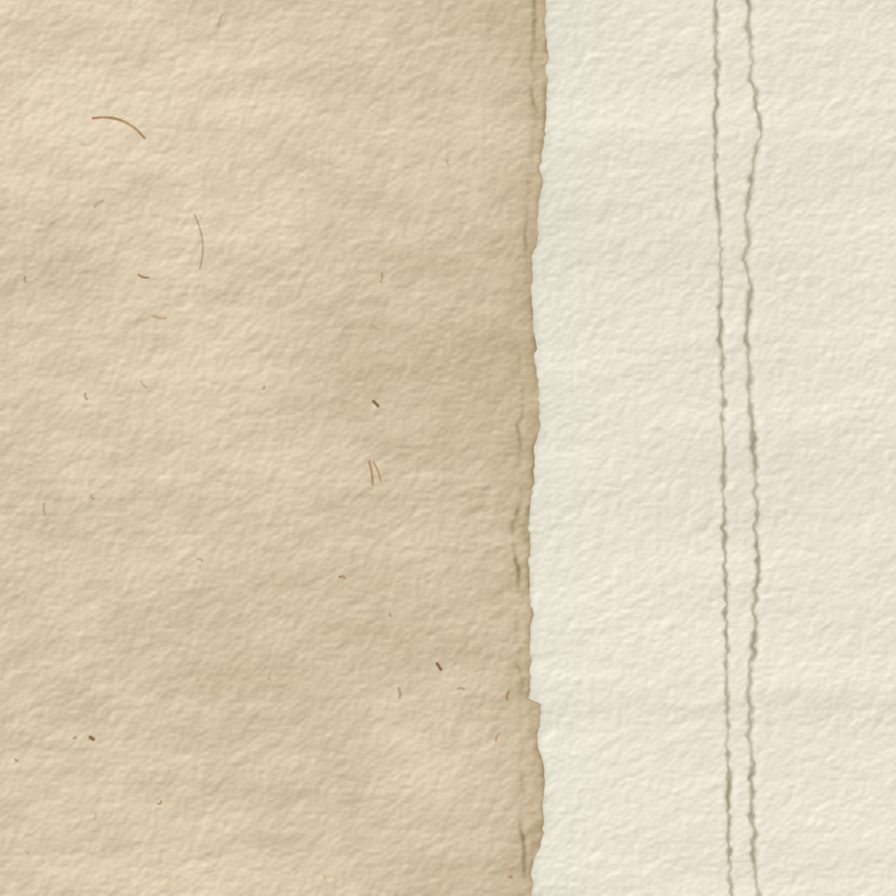
Write a Shadertoy shader that draws this texture.

```glsl
#define TAN_LIGHT vec3(0.885, 0.822, 0.718)
#define TAN_DARK vec3(0.780, 0.706, 0.590)
#define RIM_BROWN vec3(0.670, 0.590, 0.455)
#define CREAM vec3(0.908, 0.882, 0.810)
#define GROOVE_TINT vec3(0.620, 0.590, 0.500)
#define FIBRE_TINT vec3(0.600, 0.430, 0.280)
#define LIGHT_STEP vec2(-0.0014, 0.0020)
#define TAN_RELIEF 0.230
#define CREAM_RELIEF 0.205
#define FLECK_GRID 15.0
#define FLECK_CHANCE 0.25

float hash(vec2 p) {
    vec3 q = fract(vec3(p.xyx) * 0.1031);
    q += dot(q, q.yzx + 33.33);
    return fract((q.x + q.y) * q.z);
}
float noise(vec2 p) {
    vec2 i = floor(p), f = fract(p);
    f = f * f * (3.0 - 2.0 * f);
    return mix(mix(hash(i), hash(i + vec2(1, 0)), f.x),
               mix(hash(i + vec2(0, 1)), hash(i + vec2(1, 1)), f.x), f.y);
}
// Signed jitter along a vertical line
float wobble(float y, float freq, float seed) {
    return noise(vec2(y * freq, seed)) - 0.5;
}
float bump(float y, float centre, float width) {
    float t = (y - centre) / width;
    return exp(-t * t);
}

// Pulp surface: turned lumps, fine grain, sharp wrinkles and horizontal ridges
float paperHeight(vec2 p) {
    vec2 q = mat2(0.87, -0.5, 0.5, 0.87) * p;
    vec2 warp = p + 0.010 * vec2(noise(p * 45.0), noise(p * 45.0 + 29.0));
    float ridge = p.y * 38.0 + 1.6 * noise(p * 11.0) + 0.5 * noise(p * 40.0);
    float wrinkle = abs(2.0 * noise(warp * vec2(42, 68) + 13.0) - 1.0);
    return 0.34 * noise(q * vec2(66, 84)) + 0.36 * noise(q * vec2(115, 140) + 17.0)
         + 0.30 * noise(p * vec2(205, 240) + 5.0) + 0.60 * noise(vec2(p.x * 9.0, ridge))
         + 0.24 * wrinkle;
}
float relief(vec2 p) {
    return paperHeight(p) - paperHeight(p + LIGHT_STEP);
}

// Torn border between the sheets, and the crease beside it
float tornEdge(float y) {
    float x = 0.591 + 0.019 * smoothstep(0.58, 0.95, y);
    x += 0.009 * bump(y, 0.55, 0.085) - 0.003 * bump(y, 0.69, 0.025);
    x += 0.014 * smoothstep(0.222, 0.212, y) * smoothstep(0.025, 0.075, y);
    x -= 0.005 * bump(y, 0.175, 0.012);
    return x + 0.004 * wobble(y, 32.0, 2.0) + 0.004 * wobble(y, 80.0, 7.0)
             + 0.002 * wobble(y, 200.0, 9.0);
}
float foldLine(float y) {
    return 0.577 + 0.018 * smoothstep(0.48, 0.92, y) + 0.006 * bump(y, 0.05, 0.14)
         + 0.007 * wobble(y, 22.0, 12.0) + 0.006 * wobble(y, 80.0, 14.0);
}
float leftGroove(float y) {
    return 0.798 + 0.017 * (1.0 - y) + 0.003 * wobble(y, 14.0, 21.0)
         + 0.003 * wobble(y, 95.0, 23.0);
}
float rightGroove(float y) {
    float x = 0.8345 + 0.011 * bump(y, 0.855, 0.055) + 0.011 * bump(y, 0.42, 0.13);
    return x + 0.009 * bump(y, 0.02, 0.12) + 0.004 * wobble(y, 34.0, 31.0)
             + 0.005 * wobble(y, 100.0, 33.0);
}

// Pressed line, beaded and worn, with a faint lit lip
vec3 pressGroove(vec3 col, vec2 p, float d, float width) {
    float bead = noise(vec2(p.y * 120.0, width * 9000.0));
    float worn = 0.30 + 0.50 * bead + 0.3 * noise(vec2(p.y * 24.0, 91.0));
    float valley = bump(d + 0.003 * (noise(p * 190.0) - 0.5), 0.0, width * (0.6 + 0.6 * bead));
    return mix(col, GROOVE_TINT, worn * valley) + 0.025 * bead * bump(d, width * 2.3, width);
}

// Coverage of a bowed strand from a to b
float strand(vec2 p, vec2 a, vec2 b, float bow, float width) {
    vec2 ab = b - a;
    float t = clamp(dot(p - a, ab) / dot(ab, ab), 0.0, 1.0);
    vec2 side = normalize(vec2(-ab.y, ab.x));
    float d = length(p - a - ab * t - side * bow * 4.0 * t * (1.0 - t));
    return 1.0 - smoothstep(0.2 * width, 1.8 * width, d);
}
// One randomly turned fleck in some grid cells
float flecks(vec2 p) {
    vec2 cell = floor(p * FLECK_GRID);
    vec2 centre = (cell + 0.25 + 0.5 * vec2(hash(cell + 3.0), hash(cell + 8.0))) / FLECK_GRID;
    float angle = 6.283 * hash(cell + 19.0);
    vec2 arm = vec2(cos(angle), sin(angle)) * mix(0.001, 0.007, pow(hash(cell + 27.0), 3.0));
    return strand(p, centre - arm, centre + arm, 0.001, 0.0014)
         * step(hash(cell + 61.0), FLECK_CHANCE) * mix(0.2, 0.75, hash(cell + 35.0));
}

vec3 tanSheet(vec2 p, float d) {
    float stain = 0.22 + 0.36 * smoothstep(0.05, 0.56, p.x) + 0.14 * bump(p.y, 0.5, 0.2);
    stain += 0.6 * (noise(p * vec2(4, 7) + 50.0) - 0.5) + 0.4 * (noise(p * vec2(13, 34)) - 0.5);
    stain += 0.3 * (noise(p * vec2(38, 60) + 7.0) - 0.5);
    vec3 col = mix(TAN_LIGHT, TAN_DARK, clamp(stain, 0.0, 1.0));
    // Brown rim and patchy crease
    float fold = p.x - foldLine(p.y), patchy = noise(vec2(p.y * 19.0, 71.0));
    float rough = noise(p * vec2(130, 75) + 23.0);
    col = mix(col, RIM_BROWN, (0.25 + 0.35 * rough) * exp(min(d, 0.0) / 0.022));
    col = mix(col, RIM_BROWN, 0.5 * patchy * rough * smoothstep(-0.004, 0.006, fold));
    col -= 0.20 * patchy * rough * bump(fold, 0.0, 0.0026);
    col += 0.07 * patchy * rough * bump(fold, 0.006, 0.004);
    col -= 0.12 * noise(vec2(p.y * 60.0, 77.0)) * bump(d, 0.0, 0.003);
    col += vec3(1.0, 0.98, 0.92) * TAN_RELIEF * relief(p);
    // Long fibres, dark chips and scattered flecks
    float fibre = 0.75 * strand(p, vec2(0.104, 0.868), vec2(0.161, 0.846), 0.009, 0.0015);
    fibre = max(fibre, 0.7 * strand(p, vec2(0.412, 0.485), vec2(0.416, 0.459), 0.001, 0.0014));
    fibre = max(fibre, 0.5 * strand(p, vec2(0.417, 0.484), vec2(0.425, 0.463), 0.001, 0.0011));
    col = mix(col, FIBRE_TINT, max(fibre, flecks(p)) * (0.6 + 0.5 * rough));
    col -= 0.13 * strand(p, vec2(0.217, 0.760), vec2(0.223, 0.700), 0.006, 0.0012);
    float chip = strand(p, vec2(0.101, 0.177), vec2(0.104, 0.175), 0.0, 0.0020);
    chip = max(chip, strand(p, vec2(0.488, 0.259), vec2(0.492, 0.253), 0.0, 0.0016));
    chip = max(chip, strand(p, vec2(0.417, 0.552), vec2(0.422, 0.547), 0.0, 0.0016));
    return mix(col, FIBRE_TINT * 0.7, 0.75 * chip);
}

vec3 creamSheet(vec2 p, float d) {
    vec3 col = CREAM + 0.045 * (noise(p * vec2(5, 24) + 80.0) - 0.5);
    col += CREAM_RELIEF * relief(p + 3.0);
    col += vec3(-0.012, 0.002, 0.010) * exp(-max(d, 0.0) / 0.025);
    col -= 0.08 * exp(-max(d, 0.0) / 0.0025);
    col = pressGroove(col, p, p.x - leftGroove(p.y), 0.0029);
    return pressGroove(col, p, p.x - rightGroove(p.y), 0.0033);
}

void mainImage(out vec4 fragColor, in vec2 fragCoord) {
    vec2 p = fragCoord / iResolution.xy;
    float d = p.x - tornEdge(p.y), soft = 1.0 / iResolution.x;
    vec3 col = mix(tanSheet(p, d), creamSheet(p, d), smoothstep(-soft, soft, d));
    fragColor = vec4(clamp(col, 0.0, 1.0), 1.0);
}
```
